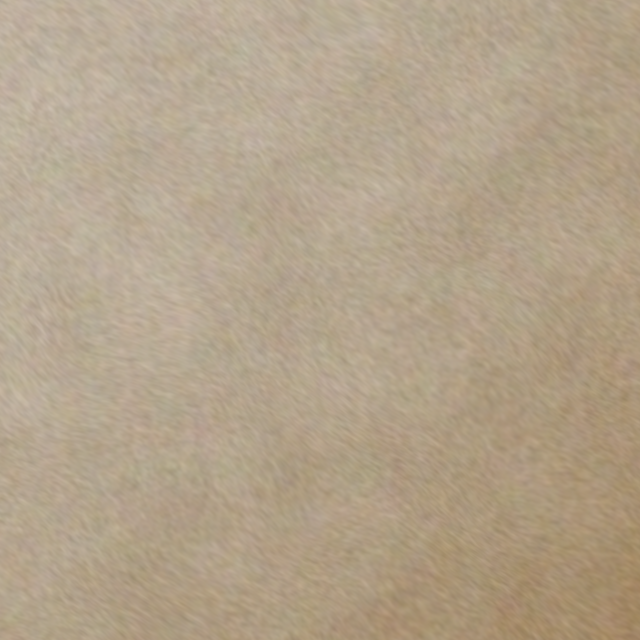
Reproduce this texture procedurally as a WebGL 1 fragment shader.

```glsl
precision highp float;
// Draws soft tan fibrous paper: slanted fine grain, faint blotches and a warm corner falloff.

uniform vec2 u_resolution;

const vec3 PALE = vec3(0.750, 0.702, 0.635);
const vec3 TAN = vec3(0.695, 0.631, 0.537);
const vec3 OCHRE = vec3(0.632, 0.527, 0.388);
const float TAN_POSITION = 0.42;        // place of TAN between PALE and OCHRE

const float FIBRE_ANGLE = 0.62;         // downward slope to the right, radians
const vec2 FIBRE_FREQ = vec2(52.0, 125.0); // cells along and across the fibres
const float FIBRE_CONTRAST = 0.062;
const float FIBRE_BEND = 0.045;
const float BEND_FREQ = 4.5;

const float BLOTCH_FREQ = 6.0;
const float BLOTCH_CONTRAST = 0.042;
const float TINT_FREQ = 17.0;
const vec3 GREEN_PINK = vec3(-0.020, 0.014, -0.006);
const vec3 YELLOW_BLUE = vec3(0.008, 0.004, -0.034);

vec2 hash2(vec2 cell) {
  vec3 h = fract(cell.xyx * vec3(0.1031, 0.1030, 0.0973));
  h += dot(h, h.yzx + 33.33);
  return fract((h.xx + h.yz) * h.zy);
}

float cornerSlope(vec2 cell, vec2 offset) {
  return dot(hash2(cell) * 2.0 - 1.0, offset);
}

// Gradient noise, roughly -0.7 to 0.7
float noise(vec2 p) {
  vec2 cell = floor(p);
  vec2 f = fract(p);
  vec2 w = f * f * f * (f * (f * 6.0 - 15.0) + 10.0);
  vec2 e = vec2(1.0, 0.0);
  float low = mix(cornerSlope(cell, f), cornerSlope(cell + e, f - e), w.x);
  float high = mix(cornerSlope(cell + e.yx, f - e.yx),
                   cornerSlope(cell + e.xx, f - e.xx), w.x);
  return mix(low, high, w.y);
}

float fbm(vec2 p) {
  float sum = 0.0;
  float weight = 1.0;
  for (int i = 0; i < 4; i++) {
    sum += weight * noise(p);
    p = mat2(1.6, 1.2, -1.2, 1.6) * p + 19.7;
    weight *= 0.62;
  }
  return sum;
}

// Short strokes along the fibre direction, gently bent from place to place
float fibres(vec2 p) {
  vec2 bend = vec2(noise(p * BEND_FREQ + 31.0), noise(p * BEND_FREQ + 67.0));
  p += FIBRE_BEND * bend;
  float c = cos(FIBRE_ANGLE);
  float s = sin(FIBRE_ANGLE);
  vec2 q = vec2(c * p.x - s * p.y, s * p.x + c * p.y) * FIBRE_FREQ + 200.0;
  return noise(q) + 0.6 * noise(q * 1.7 + 43.0) + 0.5 * noise(q * 0.55 + 91.0);
}

// Light falls off towards the right and the bottom
float warmth(vec2 uv) {
  float x = uv.x;
  float d = 1.0 - uv.y;
  return 0.06 + x * (0.10 + 0.28 * x) + d * (0.10 + 0.30 * d) + 0.12 * x * d;
}

vec3 paperColour(float t) {
  vec3 c = mix(PALE, TAN, clamp(t / TAN_POSITION, 0.0, 1.0));
  return mix(c, OCHRE, clamp((t - TAN_POSITION) / (1.0 - TAN_POSITION), 0.0, 1.0));
}

void main() {
  vec2 uv = gl_FragCoord.xy / u_resolution;
  vec2 p = gl_FragCoord.xy / u_resolution.y;

  float blotch = fbm(p * BLOTCH_FREQ + 11.0);
  vec3 colour = paperColour(warmth(uv) - 0.12 * blotch);

  // Brightness: cloudy patches and fibre grain
  colour += BLOTCH_CONTRAST * 0.6 * blotch + FIBRE_CONTRAST * fibres(p);

  // Faint colour mottling
  colour += GREEN_PINK * fbm(p * TINT_FREQ + 53.0);
  colour += YELLOW_BLUE * fbm(p * TINT_FREQ * 1.4 + 87.0);

  gl_FragColor = vec4(clamp(colour, 0.0, 1.0), 1.0);
}
```
